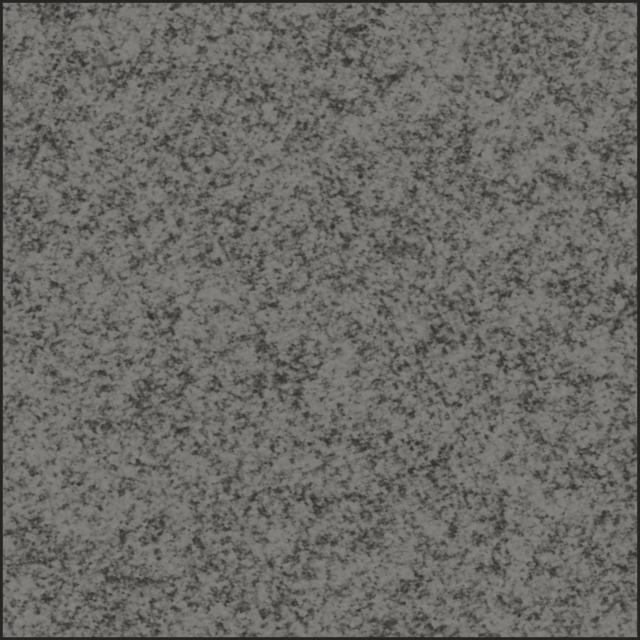
A Shadertoy shader for this texture:

```glsl
const vec3 DARK_MICA = vec3(0.190, 0.186, 0.176);
const vec3 PALE_FELDSPAR = vec3(0.506, 0.503, 0.491);
const vec3 FRAME_COLOR = vec3(0.150, 0.145, 0.138);
const float FRAME_WIDTH = 0.0043;

float hash(vec2 p) {
    return fract(sin(dot(p, vec2(127.1, 311.7))) * 43758.5453);
}

// Smoothly interpolated lattice noise, 0 to 1
float valueNoise(vec2 p) {
    vec2 cell = floor(p);
    vec2 f = fract(p);
    f = f * f * (3.0 - 2.0 * f);
    float bottom = mix(hash(cell), hash(cell + vec2(1.0, 0.0)), f.x);
    float top = mix(hash(cell + vec2(0.0, 1.0)), hash(cell + vec2(1.0, 1.0)), f.x);
    return mix(bottom, top, f.y);
}

vec2 rotate(vec2 p, float angle) {
    float c = cos(angle), s = sin(angle);
    return vec2(c * p.x - s * p.y, s * p.x + c * p.y);
}

// One centred noise layer, turned to hide its lattice
float layer(vec2 p, float frequency, float angle, float weight) {
    return weight * (valueNoise(rotate(p, angle) * frequency + angle * 17.0) - 0.5);
}

// Mineral density with a spread of about one
float mineral(vec2 p) {
    float patches  = layer(p, 14.0, 0.4, 0.14);
    float clusters = layer(p, 48.0, 1.1, 0.25);
    float crystals = layer(p, 95.0, 2.0, 0.38);
    float specks   = layer(p, 165.0, 2.7, 0.62);
    float dust     = layer(p, 290.0, 3.6, 0.42);
    return (patches + clusters + crystals + specks + dust) / 0.190;
}

// Skewed tone curve: broad pale ground, sparse dark grains
vec3 graniteColor(float density) {
    float paleness = 1.0 / (1.0 + exp(-1.2 * (density + 1.1)));
    return mix(DARK_MICA, PALE_FELDSPAR, paleness);
}

// Coverage of the thin border around the slab
float frameMask(vec2 p, vec2 size, float width, float blur) {
    vec2 inset = min(p, size - p);
    float edge = min(inset.x, inset.y);
    return 1.0 - smoothstep(width - blur, width + blur, edge);
}

void mainImage(out vec4 fragColor, in vec2 fragCoord) {
    vec2 size = iResolution.xy / iResolution.y;
    vec2 p = fragCoord / iResolution.y;
    float pixel = 1.0 / iResolution.y;

    // Grains lie slightly flattened along the horizontal
    vec2 slab = p * vec2(0.95, 1.08);
    vec3 color = graniteColor(mineral(slab));

    // Faint crystal texture that also shows in the pale ground
    color += layer(slab, 210.0, 5.1, 0.04);

    color = mix(color, FRAME_COLOR, frameMask(p, size, FRAME_WIDTH, 0.6 * pixel));
    fragColor = vec4(color, 1.0);
}
```
